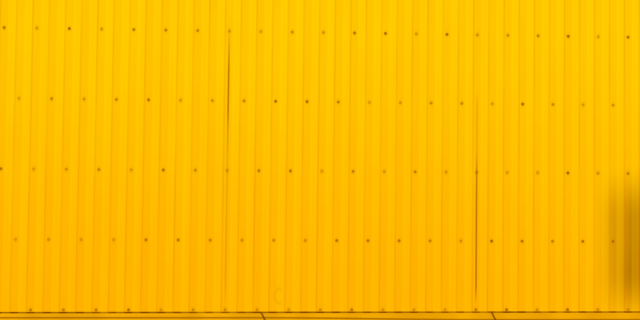
Write a Shadertoy shader that draws this texture.

```glsl
float hash(vec2 p) {
    return fract(sin(dot(p, vec2(127.1, 311.7))) * 43758.5453);
}

float noise(vec2 p) {
    vec2 i = floor(p), f = fract(p);
    f = f * f * (3.0 - 2.0 * f);
    return mix(mix(hash(i), hash(i + vec2(1, 0)), f.x),
               mix(hash(i + vec2(0, 1)), hash(i + vec2(1, 1)), f.x), f.y);
}

// Soft line of a given half width around d = 0
float line(float d, float halfWidth, float blur) {
    return 1.0 - smoothstep(max(halfWidth - blur, 0.0), halfWidth + blur, abs(d));
}

// 1 between lo and hi, fading over soft at both ends
float band(float v, float lo, float hi, float soft) {
    return smoothstep(lo - soft, lo + soft, v) * (1.0 - smoothstep(hi - soft, hi + soft, v));
}

void mainImage(out vec4 fragColor, in vec2 fragCoord) {
    vec2 uv = fragCoord / iResolution.xy;
    float x = uv.x, down = 1.0 - uv.y;
    float pixel = 1.0 / iResolution.y;
    const vec3 brown = vec3(0.60, 0.35, 0.01);

    // Column coordinate: one unit is two ribs, narrowing to the right and leaning at the left
    float t = x + 0.0118 * (1.0 - x) * (down - 0.09) - 0.0065;
    float column = t * (19.54 + t);
    float columnWidth = 2.0 / (19.54 + 2.0 * t);
    float rib = 2.0 * column + 0.5;
    float ribId = floor(rib);
    float r = fract(rib) - 0.5;
    float ribBlur = 2.0 * pixel / columnWidth;

    // Painted sheet, lighter at the top
    vec3 color = vec3(1.0, mix(0.718, 0.792, smoothstep(0.0, 1.0, uv.y)), 0.0);
    color.g += 0.012 * (hash(vec2(ribId, 3.0)) - 0.5);
    color.g += 0.012 * (noise(vec2(x * 60.0, uv.y * 9.0)) - 0.5);

    // Corrugation: shaded valley, dark left crease, lit right crease
    float valley = 1.0 - smoothstep(0.16, 0.32, abs(r));
    float crease = line(r + 0.25, 0.045, ribBlur);
    float lit = line(r - 0.30, 0.06, ribBlur);
    float creaseWear = 0.6 + 0.8 * noise(vec2(ribId * 7.3, uv.y * 5.0));
    color -= vec3(0.004, 0.022, 0.0) * valley;
    color -= vec3(0.025, 0.050, 0.0) * crease * creaseWear;
    color.g += 0.012 * lit;

    // Sheet overlaps every eight columns, with uneven dark gaps
    float seamId = floor((column - 3.0) / 8.0);
    float seam = mod(column - 3.0, 8.0) - 4.0;
    float seamWear = smoothstep(0.2, 0.7, noise(vec2(seamId * 5.7, uv.y * 7.0)));
    float seamSpan = band(down, 0.12 + 0.2 * seamId, 0.93, 0.05);
    color = mix(color, brown, 0.6 * line(seam, 0.022, 0.5 * ribBlur) * seamSpan * (0.3 + 0.7 * seamWear));

    // Screws on every second valley, staggered from row to row
    float row = (down - 0.086 - 0.031 * x) / (0.2207 - 0.008 * x);
    float rowId = floor(row + 0.5);
    float staggered = column - 0.5 * mod(rowId, 2.0);
    vec2 screwId = vec2(floor(staggered + 0.5), rowId);
    vec2 fromScrew = vec2((staggered - screwId.x) * columnWidth, (row - rowId) * 0.2167);
    float screw = line(length(fromScrew), 0.0045, 0.5 * pixel + 0.001);
    float rust = line(length(fromScrew * vec2(1.0, 0.7)), 0.006, 0.005);
    float age = hash(screwId + 11.0);
    color = mix(color, brown, 0.12 * rust + screw * (0.25 + 0.45 * age * age));

    // Streaked shadow at the lower right
    float shade = smoothstep(0.92, 1.0, x) * band(down, 0.60, 0.93, 0.09);
    shade *= 0.45 + 0.3 * valley + 0.35 * noise(vec2(column * 5.0, uv.y * 3.0));
    color = mix(color, vec3(0.55, 0.32, 0.01), 0.65 * shade);

    // Shallow dent near the foot
    vec2 dent = vec2((x - 0.437) * 2.0, down - 0.925);
    float dentRing = line(length(dent * vec2(1.0, 0.7)) - 0.016, 0.002, 0.004);
    color = mix(color, vec3(0.93, 0.63, 0.01), 0.45 * dentRing * step(dent.x, 0.004));

    // Base flashing: shadow gap under the ribs, bright lip, dark lower edge
    float lipTop = 0.977 - 0.002 * x;
    float lip = smoothstep(-pixel, pixel, down - lipTop);
    vec3 lipColor = vec3(0.97, 0.68, 0.01) - 0.06 * noise(vec2(x * 40.0, 2.0));
    color = mix(color, lipColor, lip);
    float gapWear = 0.5 + 0.3 * valley + 0.3 * noise(vec2(x * 25.0, 8.0));
    color = mix(color, brown * 0.9, min(gapWear, 1.0) * line(down - lipTop, 0.0025, 0.7 * pixel));
    float lowerEdge = 0.993 + 0.006 * smoothstep(0.41, 0.75, x);
    color = mix(color, brown, 0.65 * line(down - lowerEdge, 0.002, pixel));

    // Slanted joints in the flashing
    for (int i = 0; i < 2; i++) {
        float joint = (x - 0.408 - 0.36 * float(i)) * 2.0 - 0.5 * (down - lipTop);
        color = mix(color, brown * 0.7, 0.7 * lip * line(joint, 0.003, pixel));
    }

    fragColor = vec4(clamp(color, 0.0, 1.0), 1.0);
}
```
